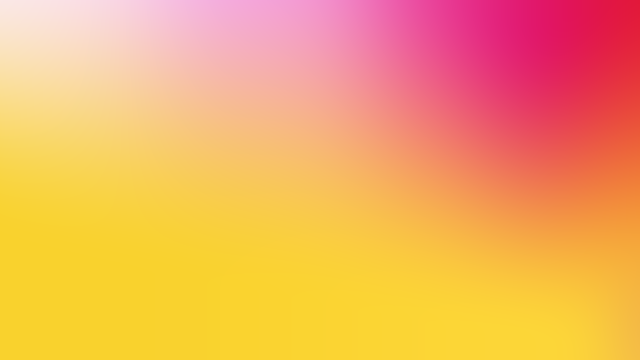
Write a Shadertoy shader that draws this background.

```glsl
// Soft mesh gradient: a cream, pink and crimson band melting down into warm yellow.

const vec3 YELLOW_LEFT  = vec3(0.977, 0.824, 0.178);
const vec3 YELLOW_RIGHT = vec3(0.990, 0.842, 0.218);
const vec3 PEACH_CORNER = vec3(0.957, 0.735, 0.275);

const vec2 CORNER_CENTER = vec2(1.02, 0.06);
const vec2 CORNER_RADIUS = vec2(0.085, 0.22);

// Depth below the top edge where the band starts and stops fading.
const float FADE_START = -0.12;
const float FADE_END_LEFT = 0.65;
const float FADE_END_RIGHT = 1.0;
const float FADE_END_CURVE = 0.8;

// Hues of the band, evenly spaced from left to right.
const int BAND_STOPS = 7;
const vec3 BAND[BAND_STOPS] = vec3[](
    vec3(0.982, 0.915, 0.950),
    vec3(0.977, 0.847, 0.948),
    vec3(0.956, 0.672, 0.935),
    vec3(0.948, 0.555, 0.842),
    vec3(0.916, 0.270, 0.618),
    vec3(0.882, 0.094, 0.422),
    vec3(0.886, 0.090, 0.228)
);

float bell(float x, float center, float width) {
    float d = (x - center) / width;
    return exp(-d * d);
}

vec3 bandStop(int i) {
    return BAND[clamp(i, 0, BAND_STOPS - 1)];
}

// Catmull-Rom spline through the band hues.
vec3 bandColor(float x) {
    float s = clamp(x, 0.0, 1.0) * float(BAND_STOPS - 1);
    int i = int(min(floor(s), float(BAND_STOPS - 2)));
    float t = s - float(i);
    vec3 a = bandStop(i - 1), b = bandStop(i), c = bandStop(i + 1), d = bandStop(i + 2);
    vec3 linear = c - a;
    vec3 square = 2.0 * a - 5.0 * b + 4.0 * c - d;
    vec3 cubic = 3.0 * (b - c) + d - a;
    return b + 0.5 * t * (linear + t * (square + t * cubic));
}

// Share of the band: it reaches lowest on the right and holds longest over the crimson.
float bandMask(vec2 uv) {
    float start = FADE_START
                + 0.18 * bell(uv.x, 0.84, 0.17)
                - 0.06 * bell(uv.x, 0.35, 0.20);
    float end = mix(FADE_END_LEFT, FADE_END_RIGHT, pow(uv.x, FADE_END_CURVE));
    return 1.0 - smoothstep(start, end, 1.0 - uv.y);
}

void mainImage(out vec4 fragColor, in vec2 fragCoord) {
    vec2 uv = fragCoord / iResolution.xy;

    // Yellow floor with a peach glow in the lower right corner
    vec3 color = mix(YELLOW_LEFT, YELLOW_RIGHT, smoothstep(0.2, 0.9, uv.x));
    vec2 corner = (uv - CORNER_CENTER) / CORNER_RADIUS;
    color = mix(color, PEACH_CORNER, exp(-dot(corner, corner)));

    // Coloured band along the top
    color = mix(color, bandColor(uv.x), bandMask(uv));

    fragColor = vec4(clamp(color, 0.0, 1.0), 1.0);
}
```
